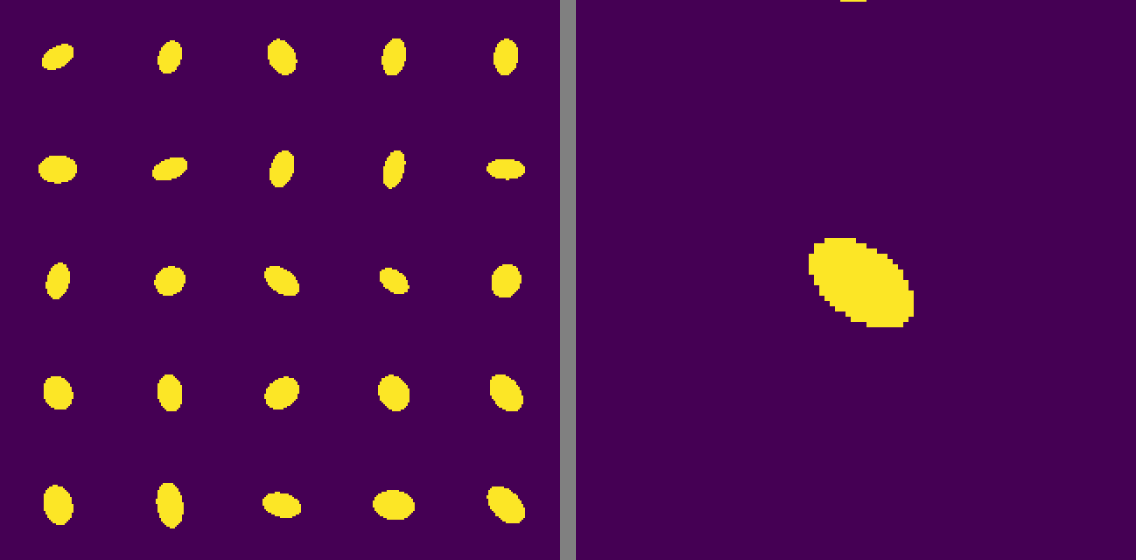
Left: the whole. Right: its middle third, enlarged.
This pattern is drawn by a Shadertoy shader. Its source:

```glsl
// Five by five yellow ellipses on deep violet, one per square cell.
// A sine hash varies each tilt and both radii; the shapes are sampled on a
// coarse 320-step raster whose stepped edges are then antialiased.

float hash(vec2 p) {
    return fract(sin(dot(p, vec2(127.1, 311.7))) * 43758.5453);
}

// 1 inside the ellipse of the cell that holds this raster sample, else 0
float blobMask(vec2 rasterCell) {
    vec2 p = (rasterCell + 0.5) / 64.0;
    vec2 cell = floor(p);
    vec2 q = fract(p) - vec2(0.518, 0.49);

    // Random tilt
    float angle = 3.14159 * hash(cell + 3.7);
    float c = cos(angle), s = sin(angle);
    q = vec2(c * q.x + s * q.y, c * q.y - s * q.x);

    // Random radii, a little larger in the two lowest rows
    float growth = max(0.0, 1.0 - 0.5 * cell.y);
    vec2 radii = vec2(mix(0.14, 0.18, hash(cell + 11.3)) + 0.03 * growth,
                      mix(0.09, 0.135, hash(cell + 23.9)) + 0.015 * growth);
    return step(length(q / radii), 1.0);
}

void mainImage(out vec4 fragColor, in vec2 fragCoord) {
    // Position on the raster, 64 steps per cell
    vec2 raster = fragCoord / iResolution.xy * 320.0 - 0.5;
    vec2 base = floor(raster);

    // Blend neighbouring steps only across one canvas pixel
    vec2 pixel = 320.0 / iResolution.xy;
    vec2 blend = clamp((raster - base - 0.5) / pixel + 0.5, 0.0, 1.0);
    float lower = mix(blobMask(base), blobMask(base + vec2(1, 0)), blend.x);
    float upper = mix(blobMask(base + vec2(0, 1)), blobMask(base + 1.0), blend.x);
    float mask = mix(lower, upper, blend.y);

    vec3 violet = vec3(0.27, 0.0, 0.33);
    vec3 yellow = vec3(0.99, 0.90, 0.15);
    fragColor = vec4(mix(violet, yellow, mask), 1.0);
}
```
